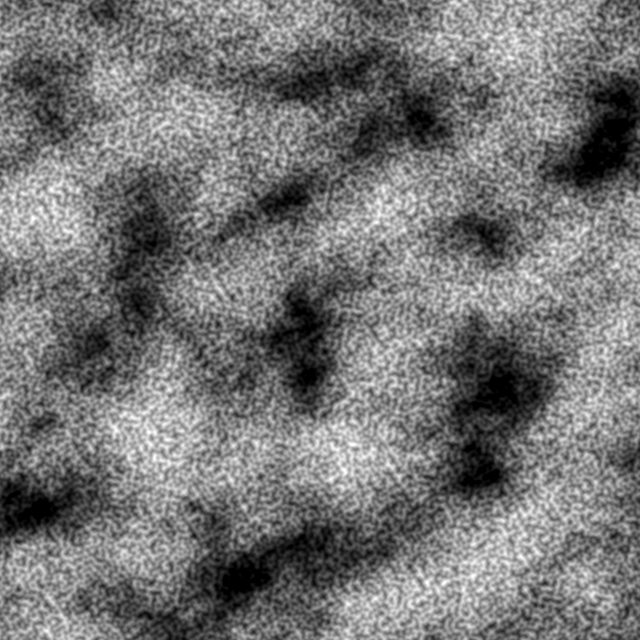
Write a three.js fragment shader that draws this texture.

```glsl
// Draws soft, slanting grey clouds with dark patches under a fine blurred grain.
varying vec2 vUv;

const float TAU = 6.2831853;
const float MEAN_GREY = 0.475;
const float CLOUD_SCALE = 5.6;      // cells across the canvas
const float CLOUD_CONTRAST = 0.62;
const float CLOUD_GAIN = 0.55;      // weight of each finer octave
const int CLOUD_OCTAVES = 4;
const float CLOUD_ANGLE = 0.48;     // slant, rising to the right
const float CLOUD_SQUEEZE = 0.72;   // below 1 stretches along the slant
const float DARK_SKEW = 0.8;        // deepens the dark patches
const float GRAIN_SCALE = 124.0;
const float GRAIN_FINE = 0.38;
const float GRAIN_COARSE = 0.2;
const float GRAIN_ANGLE = 0.6;

float hash(vec2 cell) {
  vec3 h = fract(vec3(cell.xyx) * vec3(0.1031, 0.1030, 0.0973));
  h += dot(h, h.yzx + 33.33);
  return fract((h.x + h.y) * h.z);
}

// Slope of a random unit gradient at a lattice corner
float corner(vec2 cell, vec2 offset) {
  float angle = TAU * hash(cell);
  return dot(vec2(cos(angle), sin(angle)), offset);
}

float gradientNoise(vec2 p) {
  vec2 i = floor(p);
  vec2 f = p - i;
  vec2 w = f * f * f * (f * (f * 6.0 - 15.0) + 10.0);
  vec2 e = vec2(1.0, 0.0);
  float low = mix(corner(i, f), corner(i + e, f - e), w.x);
  float high = mix(corner(i + e.yx, f - e.yx), corner(i + 1.0, f - 1.0), w.x);
  return mix(low, high, w.y);
}

vec2 rotate(vec2 p, float angle) {
  float c = cos(angle);
  float s = sin(angle);
  return vec2(c * p.x + s * p.y, c * p.y - s * p.x);
}

// Octaves of noise, stretched along the slant
float clouds(vec2 uv) {
  vec2 p = rotate(uv, CLOUD_ANGLE) * vec2(CLOUD_SQUEEZE, 1.0) * CLOUD_SCALE + 40.0;
  float sum = 0.0;
  float weight = 1.0;
  for (int k = 0; k < CLOUD_OCTAVES; k++) {
    sum += weight * gradientNoise(p);
    p = p * 2.03 + vec2(17.3, 9.7);
    weight *= CLOUD_GAIN;
  }
  return sum;
}

// Two turned layers, so that no lattice shows
float grain(vec2 uv) {
  vec2 fine = rotate(uv, GRAIN_ANGLE) * GRAIN_SCALE + 300.0;
  vec2 coarse = rotate(uv, -GRAIN_ANGLE) * GRAIN_SCALE * 0.53 + 700.0;
  return GRAIN_FINE * gradientNoise(fine) + GRAIN_COARSE * gradientNoise(coarse);
}

void main() {
  float cloud = CLOUD_CONTRAST * clouds(vUv);
  float tone = MEAN_GREY + cloud - DARK_SKEW * cloud * cloud;

  // Grain fades in the darkest patches
  float grainStrength = mix(0.45, 1.1, smoothstep(0.0, 0.5, tone));
  float grey = clamp(tone + grainStrength * grain(vUv), 0.0, 1.0);
  gl_FragColor = vec4(vec3(grey), 1.0);
}
```
